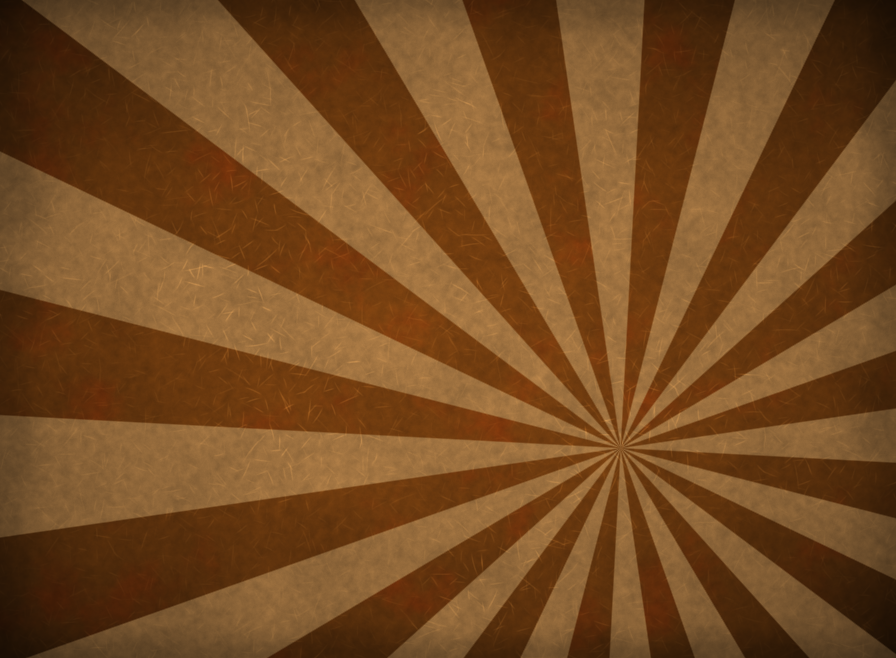
Write a WebGL 1 fragment shader that draws this background.

```glsl
precision highp float;
// Aged brown sunburst: tapering rays on scratched, mottled paper with dark corners.
uniform vec2 u_resolution;

vec2 hash2(vec2 p) {
    vec3 q = fract(p.xyx * vec3(0.1031, 0.1030, 0.0973));
    q += dot(q, q.yzx + 33.33);
    return fract((q.xx + q.yz) * q.zy);
}

float corner(vec2 cell, vec2 f, vec2 o) {
    return dot(hash2(cell + o) * 2.0 - 1.0, f - o);
}

float gradientNoise(vec2 p) {
    vec2 i = floor(p), f = fract(p);
    vec2 u = f * f * f * (f * (f * 6.0 - 15.0) + 10.0);
    return mix(mix(corner(i, f, vec2(0, 0)), corner(i, f, vec2(1, 0)), u.x),
               mix(corner(i, f, vec2(0, 1)), corner(i, f, vec2(1, 1)), u.x), u.y);
}

float fbm(vec2 p) {
    float sum = 0.0, amp = 1.0;
    for (int i = 0; i < 5; i++) {
        sum += amp * gradientNoise(p);
        p = mat2(1.6, 1.2, -1.2, 1.6) * p + 17.3;
        amp *= 0.6;
    }
    return sum;
}

// One short, randomly turned hairline per cell, over several turned grids
float scratches(vec2 p, float pixel) {
    float sum = 0.0;
    for (int i = 0; i < 6; i++) {
        float scale = 13.0 + 4.0 * float(i);
        p = mat2(0.8, 0.6, -0.6, 0.8) * p + 3.7;
        vec2 cell = floor(p * scale);
        vec2 rnd = hash2(cell + 40.0);
        vec2 f = fract(p * scale) - 0.5 - (rnd - 0.5) * 0.25;
        float turn = 6.2832 * hash2(cell + 91.0).x;
        vec2 dir = vec2(cos(turn), sin(turn));
        float along = dot(f, dir);
        float across = abs(dot(f, vec2(-dir.y, dir.x)) + 0.5 * along * along * (rnd.y - 0.5));
        float line = 1.0 - smoothstep(0.0, scale * max(0.0022, pixel), across);
        sum += line * smoothstep(0.36, 0.1, abs(along)) * rnd.x;
    }
    return sum;
}

void main() {
    vec2 uv = gl_FragCoord.xy / u_resolution;
    vec2 p = gl_FragCoord.xy / u_resolution.y;
    float pixel = 1.0 / u_resolution.y;

    // Sixteen light and sixteen dark rays; edge is the signed distance to a ray side
    vec2 ray = p - vec2(0.6927, 0.319) * u_resolution / u_resolution.y;
    float wave = sin(16.0 * (atan(ray.y, ray.x) - radians(19.45)));
    float edge = length(ray) * asin(clamp(wave, -1.0, 1.0)) / 16.0;
    float light = clamp(0.5 + edge / (1.6 * pixel), 0.0, 1.0);

    // Vignette, stronger on the dark rays
    vec2 q = uv * 2.0 - 1.0;
    float d = dot(q, q) + 0.12 * gradientNoise(p * 5.0);
    vec3 darkRay = vec3(0.46, 0.245, 0.062) * max(1.0 - 0.30 * d - 0.035 * d * d, 0.0);
    vec3 lightRay = vec3(0.635, 0.455, 0.255) * (1.0 - 0.13 * d - 0.06 * d * d);

    // Rusty patches on the dark rays
    float rust = smoothstep(0.0, 0.7, fbm(p * 6.0 + 31.0));
    darkRay *= mix(vec3(1.0), vec3(1.12, 0.9, 0.8), rust);
    vec3 color = mix(darkRay, lightRay, light);

    // Paper mottling, grain and worn hairlines
    float mottle = fbm(p * 9.0);
    float grain = fbm(p * 65.0 + 8.0);
    color *= 1.0 + 0.10 * mottle + 0.12 * grain;
    float worn = 0.5 + smoothstep(-0.3, 0.5, gradientNoise(p * 4.0 + 5.0));
    color += vec3(0.085, 0.06, 0.03) * scratches(p, pixel) * worn * (1.0 - 0.35 * d);

    // Burnt rim along the border
    vec2 rim = min(uv, 1.0 - uv);
    color *= mix(0.82, 1.0, smoothstep(0.0, 0.06, min(rim.x, rim.y) + 0.015 * mottle));
    gl_FragColor = vec4(clamp(color, 0.0, 1.0), 1.0);
}
```
